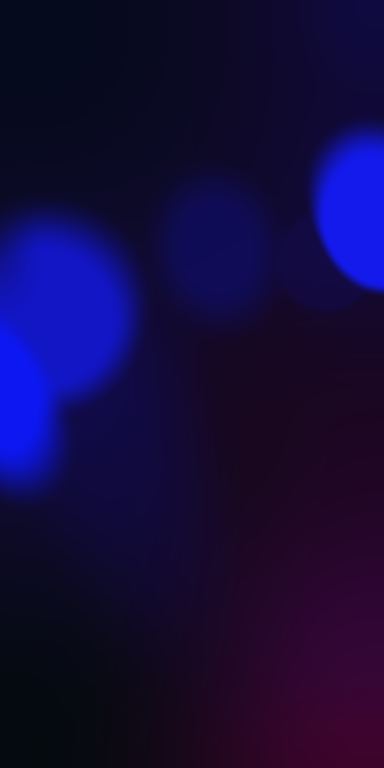
Reproduce this background procedurally as a Shadertoy shader.

```glsl
// Out-of-focus blue lights drifting over a near-black violet backdrop.
// Each light is a tilted ellipse with a soft rim, blended over a backdrop
// made of vertical gradients and a few wide gaussian tints.

// Coverage of a tilted ellipse; softness is the half width of its rim
float softEllipse(vec2 p, vec2 center, vec2 radii, float tilt, float softness) {
    float c = cos(tilt), s = sin(tilt);
    vec2 q = mat2(c, -s, s, c) * (p - center);
    return 1.0 - smoothstep(1.0 - softness, 1.0 + softness, length(q / radii));
}

// Wide gaussian falloff
float haze(vec2 p, vec2 center, vec2 spread) {
    vec2 q = (p - center) / spread;
    return exp(-dot(q, q));
}

vec3 backdrop(vec2 p) {
    vec3 left = mix(vec3(0.015, 0.04, 0.06), vec3(0.055, 0.04, 0.15), smoothstep(0.1, 0.75, p.y));
    left = mix(left, vec3(0.02, 0.04, 0.11), smoothstep(1.2, 1.9, p.y));
    vec3 right = mix(vec3(0.10, 0.025, 0.125), vec3(0.06, 0.035, 0.16), smoothstep(0.85, 1.6, p.y));
    vec3 color = mix(left, right, smoothstep(0.1, 0.85, p.x));

    // Plum and wine tints in the lower right, indigo in the upper right
    color += vec3(0.095, 0.0, 0.085) * haze(p, vec2(0.98, 0.25), vec2(0.42, 0.42));
    color += vec3(0.07, -0.01, -0.02) * haze(p, vec2(1.0, 0.0), vec2(0.5, 0.2));
    color += vec3(0.0, 0.005, 0.09) * haze(p, vec2(0.98, 2.0), vec2(0.22, 0.25));
    return mix(color, vec3(0.09, 0.03, 0.10), 0.6 * haze(p, vec2(0.62, 0.84), vec2(0.17, 0.28)));
}

void mainImage(out vec4 fragColor, in vec2 fragCoord) {
    vec2 p = fragCoord / iResolution.xy * vec2(1.0, 2.0);
    vec3 color = backdrop(p);

    // Faint trail and halos around the lights
    color = mix(color, vec3(0.06, 0.04, 0.27), 0.6 * softEllipse(p, vec2(0.30, 0.85), vec2(0.19, 0.42), 0.3, 0.7));
    color = mix(color, vec3(0.07, 0.04, 0.40), 0.4 * haze(p, vec2(0.18, 1.05), vec2(0.27, 0.32)));
    color = mix(color, vec3(0.07, 0.04, 0.38), 0.35 * haze(p, vec2(0.95, 1.47), vec2(0.22, 0.27)));

    // Dim discs
    color = mix(color, vec3(0.06, 0.05, 0.37), 0.85 * softEllipse(p, vec2(0.565, 1.35), vec2(0.145, 0.18), 0.2, 0.45));
    color = mix(color, vec3(0.07, 0.04, 0.29), 0.65 * softEllipse(p, vec2(0.85, 1.32), vec2(0.13, 0.13), 0.0, 0.15));

    // Large left light, fading toward its upper left
    float rim = mix(0.22, 0.36, smoothstep(1.1, 1.4, p.y));
    float fade = 1.0 - 0.45 * smoothstep(0.12, -0.02, p.x) * smoothstep(1.15, 1.38, p.y);
    color = mix(color, vec3(0.07, 0.085, 0.77), fade * softEllipse(p, vec2(0.11, 1.185), vec2(0.235, 0.235), -0.3, rim));

    // Bright left light, blurrier at its foot
    rim = mix(0.45, 0.22, smoothstep(0.82, 1.05, p.y));
    color = mix(color, vec3(0.05, 0.09, 0.95), softEllipse(p, vec2(-0.01, 0.965), vec2(0.135, 0.225), 0.4, rim));

    // Bright right light, crisp below and blurred above
    rim = mix(0.09, 0.3, smoothstep(1.35, 1.62, p.y));
    color = mix(color, vec3(0.075, 0.10, 0.92), softEllipse(p, vec2(0.985, 1.445), vec2(0.16, 0.205), 0.25, rim));

    fragColor = vec4(color, 1.0);
}
```
